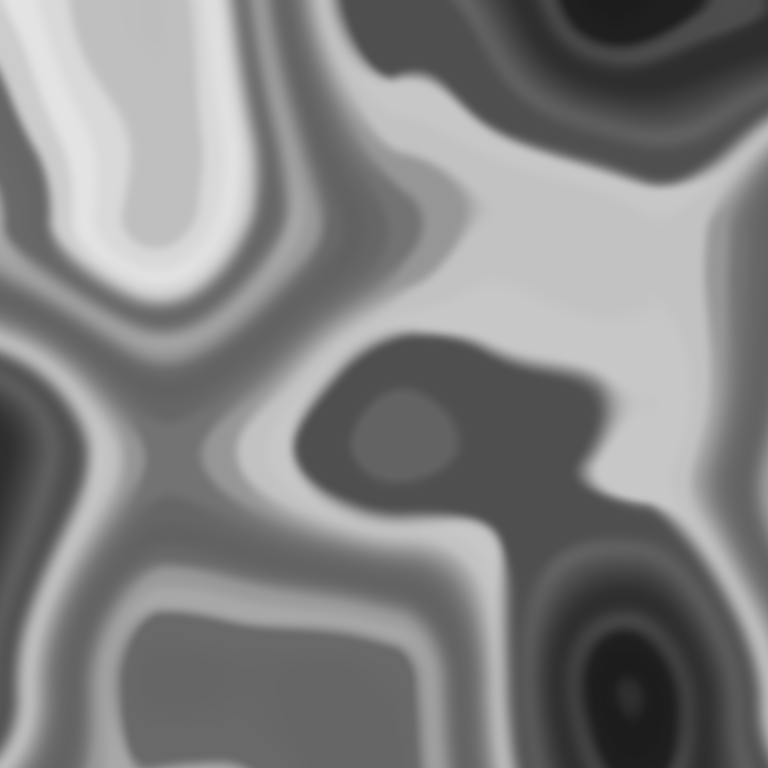
This background is drawn by a Shadertoy shader. Its source:

```glsl
// Grey contour bands over a smooth, slowly rolling height field.
// Value noise is cut into height levels, each with its own grey; the level
// borders are softened along the slope, more strongly where it is steep.

#define CELLS 3.25
#define ORIGIN vec2(0.30, 0.67)
#define WARP 0.06
#define DETAIL 0.08
#define LEVELS 28
#define LEVEL_SOFTNESS 0.4
#define FINE_BLUR 0.003
#define STEEP_BLUR 0.009
#define TAPS 12

// Greys from the lowest to the highest level
const float GREYS[LEVELS] = float[LEVELS](
    0.19, 0.11, 0.12, 0.30, 0.18, 0.18, 0.24,
    0.31, 0.39, 0.31, 0.31, 0.78, 0.76, 0.59,
    0.45, 0.40, 0.38, 0.41, 0.60, 0.66, 0.41,
    0.40, 0.80, 0.89, 0.85, 0.75, 0.74, 0.74);

// Evenly spread pseudo-random height of a lattice corner
float cornerHeight(vec2 corner) {
    vec2 c = vec2(corner.x - 2.0, 2.0 - corner.y);
    vec2 linear = vec2(-0.05, 0.11);
    vec2 square = vec2(0.17, 0.31);
    return fract(0.30 + dot(linear, c) + dot(square, c * c) + 0.18 * c.x * c.y);
}

float valueNoise(vec2 p) {
    vec2 cell = floor(p);
    vec2 f = fract(p);
    f = f * f * (3.0 - 2.0 * f);
    float low = mix(cornerHeight(cell), cornerHeight(cell + vec2(1, 0)), f.x);
    float high = mix(cornerHeight(cell + vec2(0, 1)), cornerHeight(cell + vec2(1, 1)), f.x);
    return mix(low, high, f.y);
}

// Height in units of levels: a gently bent lattice plus a fainter octave
float heightAt(vec2 uv) {
    vec2 p = uv * CELLS + ORIGIN;
    p += WARP * sin(p.yx * 1.7 + vec2(0.6, 2.1));
    float detail = valueNoise(p * 2.0 + 0.4) - 0.5;
    return (valueNoise(p) + DETAIL * detail) * float(LEVELS);
}

// Flat grey inside a level, blending into the next one near its top
float greyAt(float height) {
    float h = clamp(height, 0.0, float(LEVELS) - 1.001);
    int level = int(floor(h));
    float blend = smoothstep(1.0 - LEVEL_SOFTNESS, 1.0, fract(h));
    return mix(GREYS[level], GREYS[level + 1], blend);
}

void mainImage(out vec4 fragColor, in vec2 fragCoord) {
    vec2 uv = fragCoord / iResolution.xy;
    float height = heightAt(uv);

    // Slope in levels per canvas width
    vec2 e = vec2(0.002, 0.0);
    vec2 gradient = vec2(heightAt(uv + e.xy) - heightAt(uv - e.xy),
                         heightAt(uv + e.yx) - heightAt(uv - e.yx)) / (2.0 * e.x);
    float slope = length(gradient);

    // Gaussian blur across the level borders
    float blur = mix(FINE_BLUR, STEEP_BLUR, smoothstep(10.0, 60.0, slope));
    float sum = 0.0;
    float total = 0.0;
    for (int i = -TAPS; i <= TAPS; i++) {
        float t = 2.2 * float(i) / float(TAPS);
        float weight = exp(-0.5 * t * t);
        sum += weight * greyAt(height + t * blur * slope);
        total += weight;
    }
    fragColor = vec4(vec3(sum / total), 1.0);
}
```
